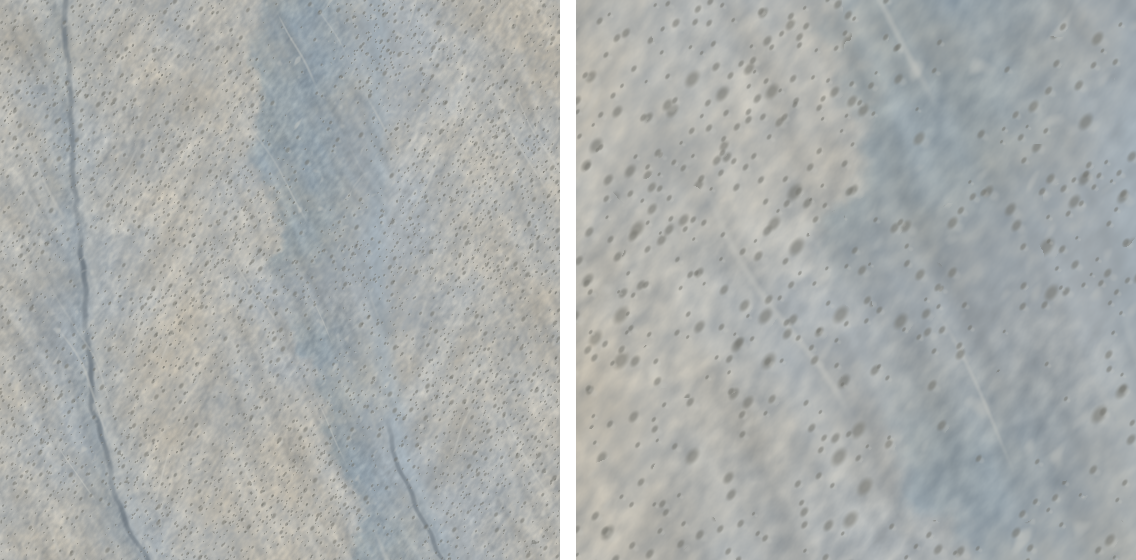
Left, the full canvas; right, a detail of the centre.
This texture is drawn by a Shadertoy shader. Its source:

```glsl
// Arid mountainside from the air: grey-beige scree, blue shaded hollows,
// two drainage lines and scattered scrub. Layers of gradient noise, sheared
// towards the gullies, are lit by tone and tinted from cool to warm.

const vec3 WARM_SCREE = vec3(0.722, 0.707, 0.668);
const vec3 COOL_SCREE = vec3(0.655, 0.680, 0.695);
const vec3 SHADE_TINT = vec3(0.855, 0.905, 0.945);
const vec3 WASH_BLUE  = vec3(0.610, 0.665, 0.705);
const vec3 CRACK_GREY = vec3(0.400, 0.440, 0.475);
const vec3 SCRUB_DARK = vec3(0.440, 0.440, 0.415);
const vec3 PALE_STONE = vec3(0.800, 0.800, 0.775);

const float BROAD_CONTRAST  = 0.20;
const float GRAIN_CONTRAST  = 0.21;
const float STREAK_CONTRAST = 0.09;
const float GRAIN_ANGLE     = 0.95;  // radians above horizontal
const float SLOPE_LEAN      = 0.50;  // sideways run of streaks per unit height
const float SCRUB_SHARE     = 0.42;

vec3 hash3(vec2 cell) {
    uvec2 q = uvec2(ivec2(cell) + 4096);
    uint h = q.x * 1597334677u ^ q.y * 3812015801u;
    h = (h ^ (h >> 15)) * 2246822519u;
    h = (h ^ (h >> 13)) * 3266489917u;
    h ^= h >> 16;
    return vec3(h & 1023u, (h >> 10) & 1023u, (h >> 20) & 1023u) / 1023.0;
}

float gradAt(vec2 cell, vec2 offset) {
    float a = 6.2832 * hash3(cell).x;
    return dot(vec2(cos(a), sin(a)), offset);
}

float gradientNoise(vec2 p) {
    vec2 i = floor(p), f = p - i;
    vec2 u = f * f * f * (f * (f * 6.0 - 15.0) + 10.0);
    vec2 e = vec2(1.0, 0.0);
    return mix(mix(gradAt(i, f), gradAt(i + e, f - e), u.x),
               mix(gradAt(i + e.yx, f - e.yx), gradAt(i + e.xx, f - e.xx), u.x), u.y);
}

float fbm(vec2 p) {
    float sum = 0.0, amp = 0.5;
    for (int i = 0; i < 5; i++) {
        sum += amp * gradientNoise(p);
        p = mat2(1.6, 1.2, -1.2, 1.6) * p + 7.3;
        amp *= 0.55;
    }
    return sum;
}

// Runnels falling down a slope: x is soft streaking, y is thin pale trails
vec2 runnels(vec2 p, float lean) {
    vec2 q = vec2(p.x - lean * p.y + 0.02 * gradientNoise(p * 7.0), p.y);
    float soft = gradientNoise(q * vec2(26.0, 3.0)) + 0.7 * gradientNoise(q * vec2(70.0, 8.0) + 5.0);
    float trail = 1.0 - smoothstep(0.0, 0.05, abs(gradientNoise(q * vec2(13.0, 1.6) + 31.0)));
    float broken = smoothstep(0.05, 0.35, gradientNoise(q * vec2(11.0, 6.0) + 17.0));
    return vec2(soft, trail * broken);
}

// Elongated scrub dots: x is the dark body, y its pale lit flank
vec2 scrub(vec2 p, float share) {
    vec2 cell = floor(p);
    vec3 h = hash3(cell + 211.0);
    vec2 d = p - cell - 0.5 - 0.44 * (h.xy - 0.5);
    float radius = mix(0.10, 0.22, fract(h.x * 37.0));
    float body = 1.0 - smoothstep(0.35, 1.25, length(d * vec2(0.75, 1.2)) / radius);
    float flank = 1.0 - smoothstep(0.3, 1.3, length(d + vec2(0.0, 0.2)) / radius);
    return vec2(body, flank) * step(h.z, share);
}

void mainImage(out vec4 fragColor, in vec2 fragCoord) {
    vec2 p = fragCoord / iResolution.y;
    float c = cos(GRAIN_ANGLE), s = sin(GRAIN_ANGLE);
    vec2 along = mat2(c, -s, s, c) * p;
    float broad = fbm(p * 4.0 + 3.0);
    float patches = fbm(p * 9.0 + 41.0);

    // Drainage lines: signed distance to the right of each
    float wobble = 0.016 * gradientNoise(vec2(p.y * 9.0, 2.3)) + 0.006 * gradientNoise(vec2(p.y * 34.0, 8.6));
    float gully = p.x - (0.175 - 0.06 * p.y + 0.09 * pow(1.0 - p.y, 6.0) + wobble);
    float wash = p.x - (0.672 + 0.13 * pow(1.0 - p.y, 5.0) - wobble);

    // Scree, with streaks leaning towards the nearest drainage line
    float leanRight = smoothstep(0.0, 0.06, gully) * (1.0 - smoothstep(0.32, 0.46, p.x))
                    + smoothstep(0.0, 0.04, wash) * (1.0 - smoothstep(0.80, 0.92, p.x));
    vec2 run = mix(runnels(p, -SLOPE_LEAN), runnels(p, SLOPE_LEAN), leanRight);
    float grain = fbm(along * vec2(34.0, 62.0)) + 0.45 * gradientNoise(along * vec2(80.0, 150.0));
    float roughness = 0.75 + 0.9 * patches - 0.3 * exp(-pow(wash / 0.05, 2.0));
    float tone = 1.0 + BROAD_CONTRAST * (0.6 * broad + 0.5 * patches)
               + GRAIN_CONTRAST * grain * roughness + STREAK_CONTRAST * run.x;
    float nearWater = exp(-pow(wash / 0.13, 2.0)) + 0.6 * exp(-pow(gully / 0.07, 2.0));
    float warmth = 0.66 + 1.5 * fbm(p * 5.0 + 67.0) + 0.5 * grain - 0.55 * nearWater;
    vec3 color = mix(COOL_SCREE, WARM_SCREE, clamp(warmth, 0.0, 1.2)) * tone;

    // Shaded hollow: crisp ragged ridge on the left, fading towards the wash
    float ridge = 0.625 - 0.20 * p.y + 0.11 * gradientNoise(vec2(p.y * 6.5, 4.4))
                + 0.06 * fbm(p * 16.0 + 9.0);
    float shade = smoothstep(-0.006, 0.022, p.x - ridge) * (1.0 - smoothstep(-0.13, 0.03, wash));
    shade *= 1.0 - 0.75 * exp(-pow((p.y - 0.47) / 0.06, 2.0));
    shade = clamp(shade * (0.95 + 1.2 * patches), 0.0, 1.0);
    shade = max(shade, 0.5 * exp(-abs(gully + 0.012) / 0.035));
    color *= mix(vec3(1.0), SHADE_TINT, shade);

    // Blue wash bed and the dark crack of the left gully
    color = mix(color, WASH_BLUE * tone, 0.55 * exp(-pow(wash / 0.020, 2.0)));
    float crack = 1.0 - smoothstep(0.001, 0.008, abs(gully));
    float crackDepth = clamp(0.62 + 0.9 * gradientNoise(vec2(p.y * 11.0, 6.7)), 0.15, 0.9);
    color = mix(color, CRACK_GREY, crack * crackDepth);
    float cut = (1.0 - smoothstep(0.001, 0.007, abs(wash + 0.012))) * (1.0 - smoothstep(0.18, 0.28, p.y));
    color = mix(color, CRACK_GREY, 0.5 * cut);
    color = mix(color, PALE_STONE, 0.25 * exp(-pow((gully - 0.017) / 0.008, 2.0)));

    // Pale trails, bright stones and scrub at three sizes
    color = mix(color, PALE_STONE, 0.38 * run.y);
    float stones = smoothstep(0.34, 0.62, gradientNoise(along * vec2(42.0, 75.0) + 13.0));
    color = mix(color, PALE_STONE, 0.45 * stones);
    float share = SCRUB_SHARE * clamp(0.8 + 2.2 * broad - 0.6 * shade, 0.1, 1.3);
    for (int i = 0; i < 3; i++) {
        vec2 dots = scrub(along * (44.0 * pow(1.5, float(i))) + 19.0 * float(i), share);
        color = mix(color, PALE_STONE, 0.22 * dots.y);
        color = mix(color, SCRUB_DARK, 0.50 * dots.x);
    }
    fragColor = vec4(clamp(color, 0.0, 1.0), 1.0);
}
```
